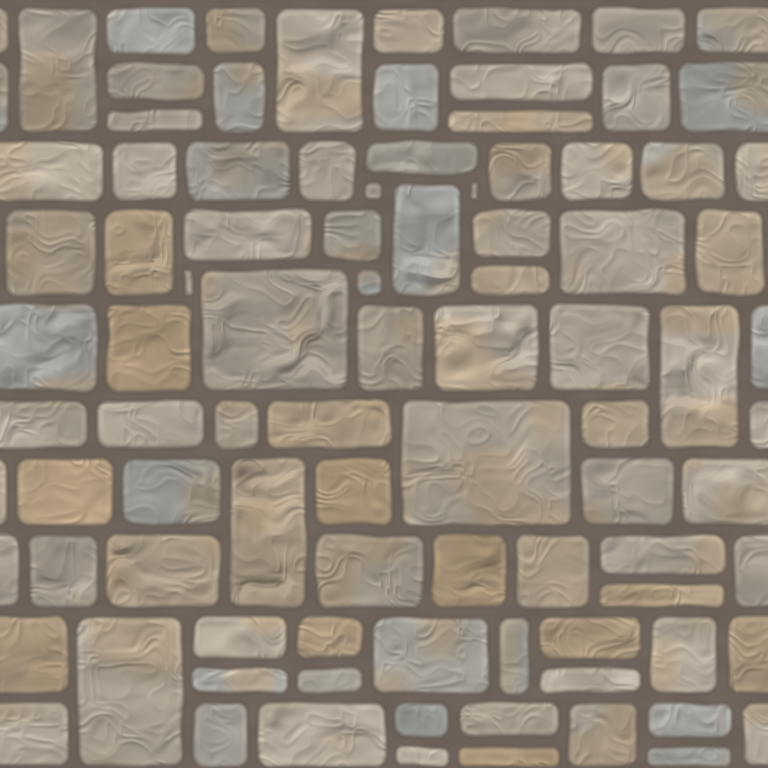
Reproduce this texture procedurally as a WebGL 2 fragment shader.

```glsl
#version 300 es
precision highp float;
// Coursed rubble wall: ten courses of rough, rounded blocks in brown mortar.
// Large blocks interrupt the courses; the spans between them are divided by
// jittered joints, and every block gets its own tint, wobble and carved relief.
uniform vec2 u_resolution;
out vec4 fragColor;

const int ROWS = 10;
const int BLOCKS = 8;
// Course boundaries, measured downward from the top of the canvas
const float EDGES[11] = float[11](0.004, 0.076, 0.178, 0.267, 0.390, 0.515,
                                  0.590, 0.690, 0.797, 0.909, 1.004);
// Large blocks: left, top, right, bottom
const vec4 BIG[8] = vec4[8](
  vec4(0.018, 0.004, 0.132, 0.178), vec4(0.352, 0.004, 0.480, 0.178),
  vec4(0.505, 0.233, 0.608, 0.390), vec4(0.256, 0.345, 0.459, 0.515),
  vec4(0.853, 0.390, 0.969, 0.590), vec4(0.516, 0.515, 0.751, 0.690),
  vec4(0.293, 0.590, 0.405, 0.797), vec4(0.095, 0.797, 0.245, 1.004));
const float STONE_WIDTH = 0.128;
const float JOINT_JITTER = 0.62;
const float HALF_MORTAR = 0.0072;
const float CORNER = 0.014;
const float WOBBLE = 0.005;
const float SOFTNESS = 0.0025;
const vec2 TO_LIGHT = vec2(-0.0016, -0.0036);
const vec3 MORTAR = vec3(0.425, 0.385, 0.352);
const vec3 GREY = vec3(0.635, 0.602, 0.552);
const vec3 TAN = vec3(0.655, 0.575, 0.468);
const vec3 COOL = vec3(0.600, 0.600, 0.585);

struct Stone { vec2 p; vec2 halfSize; float seed; };

float hash(vec2 p) {
  vec3 q = fract(p.xyx * 0.1031);
  q += dot(q, q.yzx + 33.33);
  return fract((q.x + q.y) * q.z);
}

float noise(vec2 p) {
  vec2 i = floor(p), f = fract(p);
  f = f * f * (3.0 - 2.0 * f);
  return mix(mix(hash(i), hash(i + vec2(1, 0)), f.x),
             mix(hash(i + vec2(0, 1)), hash(i + vec2(1, 1)), f.x), f.y);
}

// Position of joint k in a span of n stones; the ends stay fixed
float joint(float k, float n, float seed) {
  bool inner = k > 0.5 && k < n - 0.5;
  return k + (inner ? JOINT_JITTER * (hash(vec2(k * 5.0, seed)) - 0.5) : 0.0);
}

Stone findStone(vec2 p) {
  int row = 0;
  for (int i = 1; i < ROWS; i++) if (p.y > EDGES[i]) row = i;
  float top = EDGES[row], bottom = EDGES[row + 1], mid = 0.5 * (top + bottom);
  float left = 2.0, right = 2.0, seed = float(row) * 17.0 + 3.0, course = seed;

  // Return a large block, or measure the free span around this point
  for (int i = 0; i < BLOCKS; i++) {
    vec4 b = BIG[i];
    vec2 size = b.zw - b.xy, q = vec2(fract(p.x - b.x), p.y - b.y);
    if (q.x < size.x && q.y > 0.0 && q.y < size.y)
      return Stone(q - 0.5 * size, 0.5 * size, 301.0 + float(i) * 7.0);
    if (mid > b.y && mid < b.w) {
      float toBlock = fract(p.x - b.z);
      if (toBlock < left) { left = toBlock; seed = course + float(i) * 211.0; }
      right = min(right, fract(b.x - p.x));
    }
  }
  if (left > 1.0) { left = fract(p.x - hash(vec2(course, 8.0))); right = 1.0 - left; }

  // Divide the span by jittered joints
  float span = left + right, n = max(1.0, floor(span / STONE_WIDTH + 0.5));
  float t = left / span * n, k = min(floor(t), n - 1.0);
  if (t < joint(k, n, seed)) k -= 1.0;
  else if (t >= joint(k + 1.0, n, seed)) k += 1.0;
  float x0 = p.x + (joint(k, n, seed) - t) * span / n;
  float x1 = p.x + (joint(k + 1.0, n, seed) - t) * span / n;
  seed += k * 13.0;

  // Shorten stones above a protruding block and fill the pocket beside it
  for (int i = 0; i < BLOCKS; i++) {
    vec4 b = BIG[i];
    float dx = fract(0.5 * (x0 + x1 - b.x - b.z) + 0.5) - 0.5;
    bool over = abs(dx) < 0.5 * (x1 - x0 + b.z - b.x) - 0.004;
    if (!over || b.y < mid || b.y > bottom) continue;
    if (p.y < b.y) { bottom = b.y; continue; }
    top = b.y;
    x1 = min(x1, p.x + fract(b.x - p.x));
    x0 = max(x0, p.x - fract(p.x - b.z));
    seed += 71.0;
  }
  // Split a few tall stones into two flat ones
  if (bottom - top > 0.088 && hash(vec2(seed, 4.0)) > 0.86) {
    float cut = mix(top, bottom, 0.6);
    if (p.y < cut) bottom = cut; else { top = cut; seed += 37.0; }
  }
  vec2 lo = vec2(x0, top), hi = vec2(x1, bottom);
  return Stone(p - 0.5 * (lo + hi), 0.5 * (hi - lo), seed);
}

// Broad chipped facets plus fine curling ridges
float relief(vec2 q, float rough) {
  vec2 warp = vec2(noise(q * 30.0), noise(q * 30.0 + 31.0));
  float facets = noise(q * vec2(17, 29) + warp * 1.6);
  float curls = 1.0 - abs(2.0 * noise(q * vec2(48, 72) + warp * 3.5) - 1.0);
  return rough * facets + 0.2 * curls;
}

void main() {
  vec2 p = gl_FragCoord.xy / u_resolution;
  p.y = 1.0 - p.y;
  if (p.y < EDGES[0]) p.y += 1.0;
  Stone s = findStone(p);
  vec2 q = s.p + vec2(hash(vec2(s.seed, 1.0)), hash(vec2(s.seed, 2.0))) * 9.0 + 1.0;

  // Rounded outline with slightly uneven sides
  vec2 bent = s.p + WOBBLE * (vec2(noise(q * 24.0), noise(q * 24.0 + 57.0)) - 0.5);
  vec2 halfSize = s.halfSize - HALF_MORTAR;
  float radius = min(CORNER, 0.7 * max(min(halfSize.x, halfSize.y), 0.0));
  vec2 e = abs(bent) - halfSize + radius;
  float d = length(max(e, 0.0)) + min(max(e.x, e.y), 0.0) - radius;

  // Tint per stone, with warm stains
  float kind = hash(vec2(s.seed, 5.0));
  vec3 color = mix(GREY, TAN, smoothstep(0.60, 0.95, kind));
  color = mix(color, COOL, 1.0 - smoothstep(0.05, 0.25, kind));
  color = mix(color, TAN, 0.6 * smoothstep(0.55, 0.85, noise(q * 14.0 + 5.0)));
  color *= mix(0.94, 1.07, hash(vec2(s.seed, 6.0)));
  color *= 0.93 + 0.14 * noise(q * vec2(20, 34) + 11.0);

  // Directional light on the relief, then a pale worn rim
  float rough = mix(0.3, 1.7, pow(hash(vec2(s.seed, 7.0)), 1.5));
  rough *= smoothstep(0.0, 0.018, -d);
  float lit = relief(q, rough) - relief(q + TO_LIGHT, rough);
  color *= 1.0 + clamp(0.9 * lit, -0.28, 0.15);
  color *= 1.0 + 0.06 * smoothstep(0.005, 0.0, abs(d + 0.005));
  color *= 1.0 - 0.10 * smoothstep(-0.010, 0.0, d) * smoothstep(0.0, 0.02, s.p.y);

  // Mortar, a little darker against the stones
  vec3 mortar = MORTAR * (0.97 + 0.06 * noise(p * vec2(30, 60)));
  mortar *= mix(0.94, 1.01, smoothstep(0.0, 0.006, d));
  float edge = SOFTNESS + 0.7 / min(u_resolution.x, u_resolution.y);
  fragColor = vec4(mix(color, mortar, smoothstep(-edge, edge, d)), 1.0);
}
```
